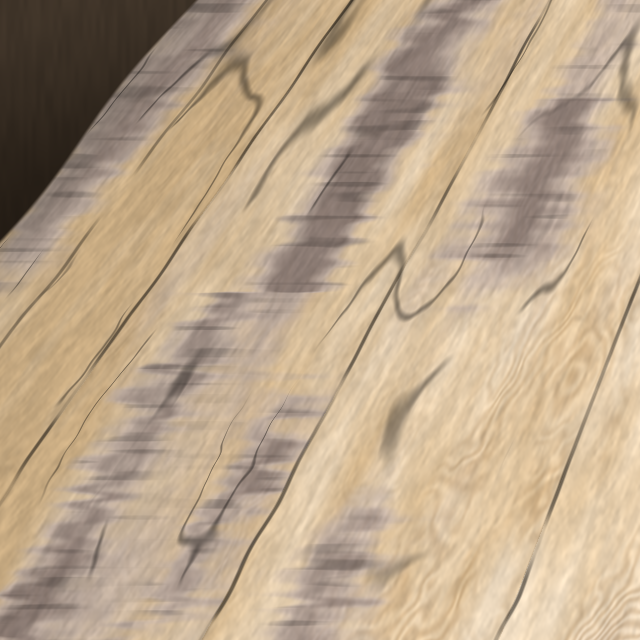
A WebGL 2 fragment shader for this texture:

```glsl
#version 300 es
precision highp float;

uniform vec2 u_resolution;
out vec4 fragColor;

float hash(vec2 p) {
    vec3 q = fract(p.xyx * 0.1031);
    q += dot(q, q.yzx + 33.33);
    return fract((q.x + q.y) * q.z);
}

float noise(vec2 p) {
    vec2 cell = floor(p), f = fract(p);
    f = f * f * (3.0 - 2.0 * f);
    return mix(mix(hash(cell), hash(cell + vec2(1, 0)), f.x),
               mix(hash(cell + vec2(0, 1)), hash(cell + vec2(1, 1)), f.x), f.y);
}

float fbm(vec2 p) {
    float sum = 0.0, amp = 0.5;
    for (int i = 0; i < 4; i++) {
        sum += amp * noise(p);
        p = p * 2.03 + 17.3;
        amp *= 0.5;
    }
    return sum / 0.9375;
}

// Soft stain running along a board between two heights
float streak(vec2 w, float centre, float width, float low, float high) {
    float d = (w.x - centre) / width;
    return exp(-d * d) * smoothstep(low - 0.08, low + 0.08, w.y)
         * (1.0 - smoothstep(high - 0.08, high + 0.08, w.y));
}

// Weathered grey share of the wood
float greyStain(vec2 w, float y, float plank) {
    float upper = smoothstep(0.541, 0.546, y);
    float farBoard = smoothstep(0.843, 0.849, y);
    float middle = mix(0.85 * streak(w, -0.645, 0.02, -0.1, 0.7)
                     + 0.35 * streak(w, -0.607, 0.028, -0.1, 0.7)
                     + 0.75 * streak(w, -0.57, 0.016, 0.02, 0.38),
                       1.0 * streak(w, -0.614, 0.029, 0.45, 1.2), upper);
    float right = mix(0.95, 0.5, farBoard) * streak(w, -0.485, 0.03, 0.56, 1.2)
                + 0.75 * streak(w, -0.497, 0.023, -0.2, 0.2);
    float left = 0.8 * streak(w, -0.805, 0.036, 0.54, 1.2);
    return left + (plank < 0.0 ? middle : right);
}

vec3 wood(vec2 p, float u) {
    float y = p.y;
    float plank = floor((u + 0.545) / 0.155);
    float saw = noise(vec2(p.x * 7.0, y * 85.0));
    float bend = fbm(vec2(u * 30.0, y * 5.0)) - 0.5;

    // Jagged saw marks and slow bends push the stain sideways
    vec2 w = vec2(u + 0.022 * (saw - 0.5) + 0.03 * bend, y + 0.06 * (saw - 0.5));
    float cloud = fbm(vec2(u * 38.0 + plank * 9.0, y * 3.5));
    float grey = greyStain(w, y, plank);
    float stain = clamp(grey + 0.8 * (cloud - 0.46), 0.0, 1.0);

    // Base tint, lighter toward the lower right
    float light = smoothstep(-0.5, 0.9, p.x - 0.6 * y);
    float pale = fbm(vec2(u * 45.0 + 5.0, y * 4.0 + plank * 3.0));
    vec3 tan_ = mix(vec3(0.83, 0.71, 0.54), vec3(0.92, 0.845, 0.74),
                    clamp(0.1 + 0.6 * light + 1.5 * (pale - 0.5), 0.0, 1.0));
    vec3 ash = mix(vec3(0.77, 0.70, 0.65), vec3(0.55, 0.485, 0.455),
                   smoothstep(0.45, 1.1, stain));
    vec3 col = mix(tan_, ash, smoothstep(0.08, 0.65, stain));
    col *= mix(0.92, 1.03, light);

    // Fine fibres, flecks and saw cuts
    float fibre = noise(vec2(u * 260.0 + 6.0 * bend, y * 22.0));
    float fleck = noise(vec2(u * 520.0, y * 75.0));
    col *= 1.0 + 0.10 * (fibre - 0.5) + 0.08 * (fleck - 0.5);
    float cuts = smoothstep(0.6, 0.9, noise(vec2(p.x * 9.0 + 40.0, y * 115.0)));
    col *= 1.0 - 0.17 * cuts * smoothstep(0.2, 0.7, grey);

    // Arched growth rings on the nearer boards
    float ringField = fbm(vec2(u * 22.0 + 3.0, y * 4.5));
    float rings = 0.5 + 0.5 * sin(85.0 * ringField + 190.0 * u);
    float ringArea = smoothstep(-0.5, -0.42, u) * (1.0 - smoothstep(0.35, 0.7, y));
    col *= 1.0 - vec3(0.10, 0.13, 0.17) * rings * (0.2 + 0.8 * ringArea)
               * smoothstep(0.3, 0.6, cloud);

    // Thin winding cracks
    float ridge = abs(noise(vec2(u * 36.0 + 0.8 * bend, y * 3.0 + 8.0)) - 0.5);
    float crackArea = smoothstep(0.58, 0.75, noise(vec2(u * 24.0 + 4.0, y * 7.0)));
    col *= 1.0 - 0.38 * crackArea * (1.0 - smoothstep(0.0, 0.035, ridge));
    return col;
}

void main() {
    vec2 p = gl_FragCoord.xy / u_resolution;
    // Board lines meet at a far point above the canvas
    float u = (p.x - 1.95) / (3.0 - p.y);
    vec3 col = wood(p, u);

    // Long seams between boards, with broken darkness
    float wobble = 0.004 * (noise(vec2(u * 8.0, p.y * 14.0)) - 0.5);
    float across = (u + wobble + 0.545) / 0.155;
    float seam = abs(across - round(across)) * 0.155;
    float broken = smoothstep(0.2, 0.75, noise(vec2(round(across) * 7.0, p.y * 13.0)));
    col *= 1.0 - (0.12 + 0.4 * broken) * (1.0 - smoothstep(0.0004, 0.0019, seam));
    float halfSeam = abs(u + wobble + 0.766);
    col *= 1.0 - 0.35 * broken * (1.0 - smoothstep(0.0004, 0.002, halfSeam));

    // Faint woven surface
    col *= 1.0 + 0.035 * (noise(p * vec2(210.0, 130.0)) - 0.5);

    // Dark wall behind the slanted edge
    float weave = noise(p * vec2(150.0, 25.0)) - 0.5;
    vec3 wall = mix(vec3(0.14, 0.11, 0.08), vec3(0.25, 0.205, 0.16),
                    smoothstep(0.62, 1.0, p.y - 0.25 * p.x)) * (1.0 + 0.12 * weave);
    float edge = u + 0.822 + 0.004 * sin(p.y * 16.0);
    col *= mix(0.82, 1.0, smoothstep(0.0, 0.03, edge));
    fragColor = vec4(mix(wall, col, smoothstep(-0.002, 0.002, edge)), 1.0);
}
```
